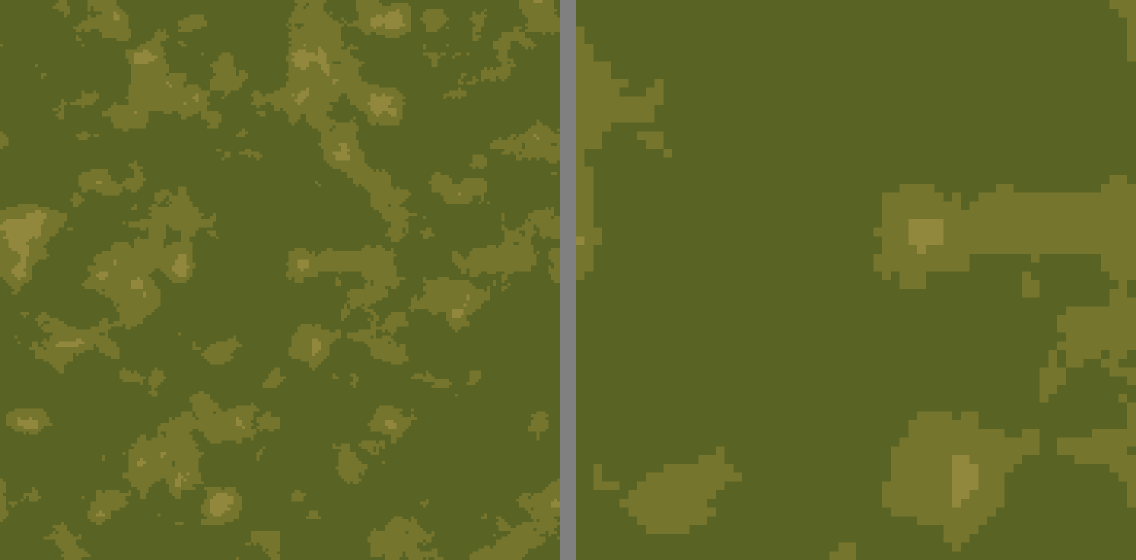
Left: the whole. Right: its middle third, enlarged.
Give the GLSL for this texture, as a WebGL 2 fragment shader.

```glsl
#version 300 es
precision highp float;

// Blocky camouflage in three olive tones: fractal value noise is sampled
// once per square cell and cut by two thresholds into ground, patches and
// small bright cores. Cell borders are smoothed by 2 x 2 supersampling.

uniform vec2 u_resolution;
out vec4 fragColor;

const vec3 GROUND = vec3(0.350, 0.390, 0.138);
const vec3 PATCH  = vec3(0.460, 0.460, 0.182);
const vec3 CORE   = vec3(0.570, 0.530, 0.240);

const float CELLS = 192.0;       // square cells across the canvas
const float BASE_SCALE = 14.0;   // largest noise features across the canvas
const float PERSISTENCE = 0.54;  // weight ratio of successive octaves
const int OCTAVES = 5;
const float PATCH_LEVEL = 0.575;
const float CORE_LEVEL = 0.748;
const int TAPS = 2;              // subsamples per pixel and axis

float hash(vec2 p) {
    return fract(sin(dot(p, vec2(127.1, 311.7))) * 43758.5453);
}

float valueNoise(vec2 p) {
    vec2 corner = floor(p);
    vec2 f = fract(p);
    vec2 w = f * f * (3.0 - 2.0 * f);
    float bottom = mix(hash(corner), hash(corner + vec2(1.0, 0.0)), w.x);
    float top = mix(hash(corner + vec2(0.0, 1.0)), hash(corner + 1.0), w.x);
    return mix(bottom, top, w.y);
}

// Octave sum, normalised to 0..1
float fractalNoise(vec2 p, float persistence) {
    float sum = 0.0;
    float total = 0.0;
    float weight = 1.0;
    for (int i = 0; i < OCTAVES; i++) {
        sum += weight * valueNoise(p);
        total += weight;
        weight *= persistence;
        p = p * 2.0 + vec2(17.3, 9.7);
    }
    return sum / total;
}

// Snap a canvas position to the centre of its cell
vec2 snapToCell(vec2 uv, float cells) {
    return (floor(uv * cells) + 0.5) / cells;
}

vec3 camouflage(vec2 uv) {
    vec2 p = snapToCell(uv, CELLS) * BASE_SCALE + vec2(43.4, 71.6);
    float height = fractalNoise(p, PERSISTENCE);
    vec3 color = mix(GROUND, PATCH, step(PATCH_LEVEL, height));
    return mix(color, CORE, step(CORE_LEVEL, height));
}

void main() {
    // Average the subsamples inside this pixel
    vec3 color = vec3(0.0);
    for (int y = 0; y < TAPS; y++) {
        for (int x = 0; x < TAPS; x++) {
            vec2 offset = (vec2(x, y) + 0.5) / float(TAPS) - 0.5;
            color += camouflage((gl_FragCoord.xy + offset) / u_resolution.y);
        }
    }
    fragColor = vec4(color / float(TAPS * TAPS), 1.0);
}
```
